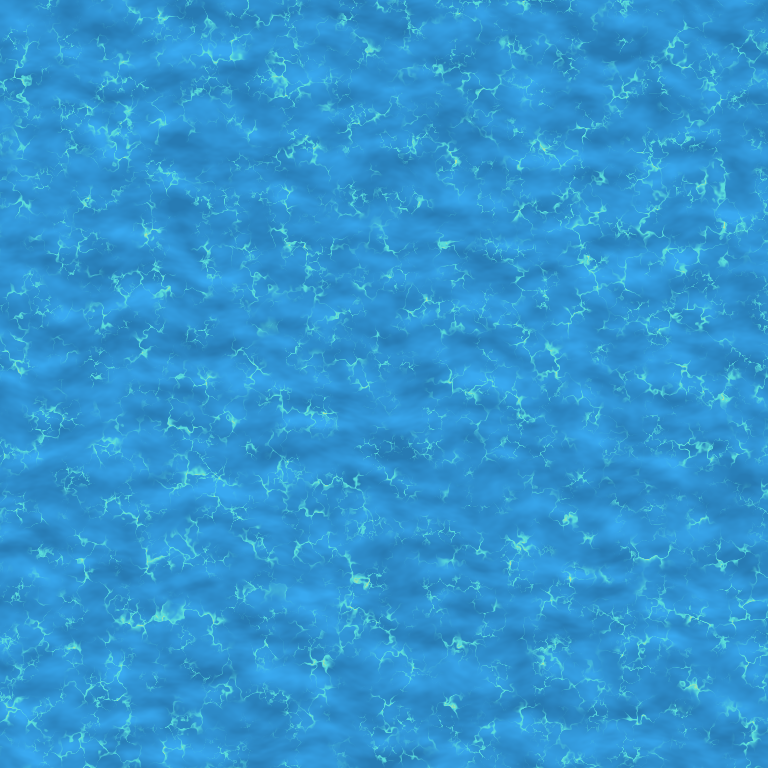
A Shadertoy shader for this texture:

```glsl
// Rippled blue water with broken, sparkling threads of caustic light.

#define WAVE_FREQ vec2(11.0, 21.0)
#define WAVE_MEAN 0.45
#define WAVE_CONTRAST 0.50
#define RELIEF 0.42
#define CELL_FREQ 37.0
#define PATCH_FREQ 23.0
#define ARM_FADE 3.3
#define GLINT_GAIN 1.35
#define DEEP_BLUE vec3(0.155, 0.490, 0.715)
#define LIGHT_BLUE vec3(0.220, 0.655, 0.930)
#define AQUA vec3(0.350, 0.860, 0.860)
#define SUN_GLINT vec3(0.740, 0.900, 0.620)

vec2 hash2(vec2 p) {
    vec3 q = fract(p.xyx * vec3(0.1031, 0.1030, 0.0973));
    q += dot(q, q.yzx + 33.33);
    return fract((q.xx + q.yz) * q.zy);
}

float cornerSlope(vec2 cell, vec2 offset) {
    float angle = 6.2832 * hash2(cell).x;
    return dot(vec2(cos(angle), sin(angle)), offset);
}

// Gradient noise, centred on zero
float gradientNoise(vec2 p) {
    vec2 i = floor(p), f = fract(p);
    vec2 u = f * f * f * (f * (f * 6.0 - 15.0) + 10.0);
    vec2 e = vec2(1.0, 0.0);
    float low = mix(cornerSlope(i, f), cornerSlope(i + e, f - e), u.x);
    float high = mix(cornerSlope(i + e.yx, f - e.yx), cornerSlope(i + 1.0, f - 1.0), u.x);
    return mix(low, high, u.y);
}

float fbm(vec2 p) {
    float sum = 0.0, amplitude = 1.0;
    for (int octave = 0; octave < 4; octave++) {
        sum += amplitude * gradientNoise(p);
        p = mat2(1.94, 0.45, -0.45, 1.94) * p + 17.3;
        amplitude *= 0.5;
    }
    return sum;
}

// Distances to the three nearest cell points
vec3 nearestThree(vec2 p) {
    vec2 i = floor(p), f = fract(p);
    vec3 d = vec3(9.0);
    for (int y = -2; y <= 2; y++) {
        for (int x = -2; x <= 2; x++) {
            vec2 g = vec2(x, y);
            float r = length(g + hash2(i + g + 50.0) - f);
            if (r < d.x) d = vec3(r, d.xy);
            else if (r < d.y) d = vec3(d.x, r, d.y);
            else d.z = min(d.z, r);
        }
    }
    return d;
}

// Cell borders that swell at junctions and fade along their arms
float causticThreads(vec2 p) {
    vec2 warp = vec2(gradientNoise(p * 1.7 + 4.1), gradientNoise(p * 1.7 + 31.7));
    warp += 0.4 * vec2(gradientNoise(p * 4.1 + 9.2), gradientNoise(p * 4.1 + 63.5));
    vec3 d = nearestThree(p + 0.5 * warp);
    float junction = exp(-ARM_FADE * (d.z - d.x));
    float width = 0.08 + 0.17 * junction;
    float thread = 1.0 - smoothstep(0.0, width, d.y - d.x);
    return thread * (0.08 + 1.25 * junction);
}

void mainImage(out vec4 fragColor, in vec2 fragCoord) {
    vec2 uv = fragCoord / iResolution.y;

    // Rolling surface, lit from above
    vec2 wave = uv * WAVE_FREQ + vec2(0.0, 0.5 * gradientNoise(uv * 9.0));
    float height = fbm(wave);
    float slope = height - fbm(wave + vec2(0.12, 0.32));
    float broad = gradientNoise(uv * vec2(4.0, 6.0) + 8.4);
    float tone = WAVE_MEAN + WAVE_CONTRAST * height + RELIEF * slope + 0.16 * broad;

    // Patchy caustics at two sizes
    float glow = gradientNoise(uv * PATCH_FREQ + 71.0) + 0.25 * broad;
    float patches = smoothstep(-0.12, 0.42, glow);
    float finePatches = smoothstep(0.0, 0.45, gradientNoise(uv * PATCH_FREQ * 1.2 + 13.0));
    float light = causticThreads(uv * CELL_FREQ) * patches;
    light += 0.75 * causticThreads(uv * CELL_FREQ * 1.6 + 40.0) * finePatches;
    light *= GLINT_GAIN;

    // Water colour, soft haze, aqua threads and rare warm glints
    tone += 0.14 * patches * patches;
    vec3 color = mix(DEEP_BLUE, LIGHT_BLUE, clamp(tone, -0.05, 1.05));
    color = mix(color, AQUA, clamp(light, 0.0, 1.0));
    color = mix(color, SUN_GLINT, 0.8 * smoothstep(1.15, 1.9, light));
    fragColor = vec4(color, 1.0);
}
```
